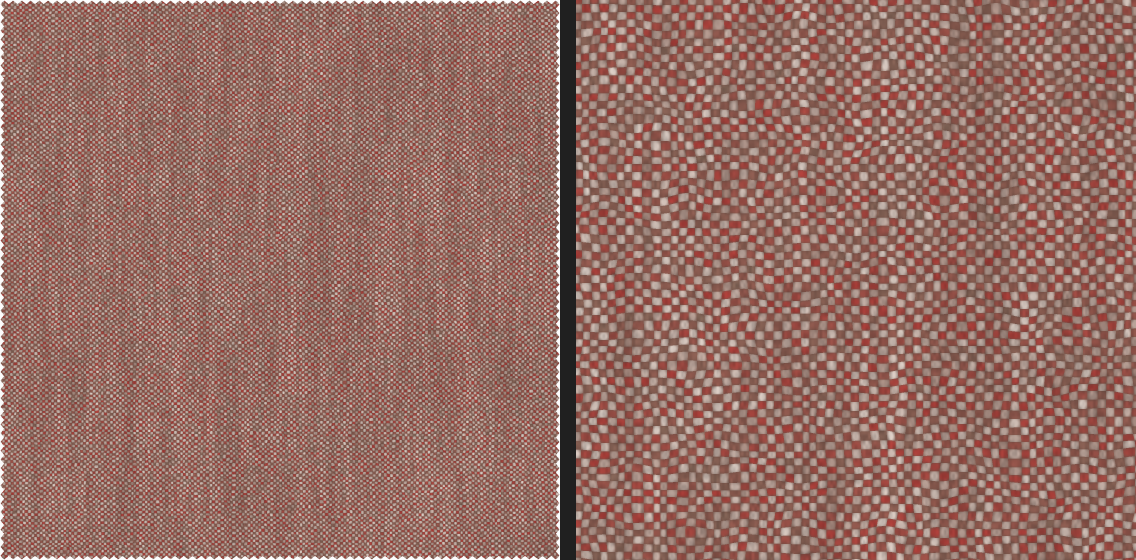
Left: the whole. Right: its middle third, enlarged.
A WebGL 2 fragment shader for this texture:

```glsl
#version 300 es
precision highp float;
// Woven melange fabric swatch in red, brown and beige with pinked edges.
uniform vec2 u_resolution;
out vec4 fragColor;

float hash(vec2 p) {
    vec3 q = fract(p.xyx * vec3(0.1031, 0.1030, 0.0973));
    q += dot(q, q.yzx + 33.33);
    return fract((q.x + q.y) * q.z);
}

float noise(vec2 p) {
    vec2 i = floor(p), f = fract(p);
    f = f * f * (3.0 - 2.0 * f);
    return mix(mix(hash(i), hash(i + vec2(1, 0)), f.x),
               mix(hash(i + vec2(0, 1)), hash(i + vec2(1, 1)), f.x), f.y);
}

// Plain weave: warp and weft threads take turns on top
vec3 weave(vec2 p) {
    vec2 grid = p * vec2(192.0, 212.0);
    grid += 0.7 * vec2(noise(p * vec2(90.0, 60.0)), noise(p * vec2(60.0, 90.0) + 7.0));
    vec2 cell = floor(grid), q = fract(grid) - 0.5;
    bool warpOnTop = mod(cell.x + cell.y, 2.0) < 0.5;
    float tint = hash(cell + 11.0);

    // Streaks follow the warp, weaker ones the weft
    float warpStreak = noise(vec2(cell.x * 0.9, p.y * 9.0 + 40.0));
    float weftStreak = noise(vec2(p.x * 12.0 + 90.0, cell.y * 0.8));

    vec3 beige = vec3(0.77, 0.72, 0.69);
    vec3 rose = vec3(0.59, 0.48, 0.44);
    vec3 red = vec3(0.62, 0.23, 0.21);
    vec3 brown = vec3(0.48, 0.37, 0.32);
    vec3 gap = vec3(0.44, 0.32, 0.28);

    vec3 thread = warpOnTop
        ? mix(rose, beige, clamp(0.65 * tint + 0.5 * warpStreak - 0.03, 0.0, 1.0))
        : mix(brown, red, clamp(0.95 * tint + 0.3 * weftStreak - 0.06, 0.0, 1.0));

    // Oval float of the top thread, uneven in size, dark where it dips under
    vec2 stretch = warpOnTop ? vec2(1.15, 0.8) : vec2(0.85, 1.1);
    float size = 0.68 + 0.14 * hash(cell + 57.0);
    float body = 1.0 - smoothstep(0.22, size, length(q * stretch));
    vec3 color = mix(gap, thread, 0.25 + 0.75 * body);

    // Fibre grain and broad, soft mottling
    float grain = noise(p * vec2(620.0, 300.0)) - 0.5;
    float mottle = noise(p * vec2(9.0, 6.0)) + noise(p * vec2(34.0, 9.0) + 20.0) - 1.0;
    return color * (1.02 + 0.2 * grain + 0.04 * mottle + 0.06 * (warpStreak - 0.5));
}

// 1 inside the zigzag-cut outline with 64 teeth on each side, 0 outside
float pinkedShape(vec2 p) {
    vec2 edge = min(p, 1.0 - p);
    vec2 tooth = 0.001 + 0.0125 * abs(fract(p.yx * 64.0) - 0.5);
    vec2 inside = step(tooth, edge);
    return inside.x * inside.y;
}

void main() {
    // Average a 3 by 3 grid of samples to smooth threads and teeth
    vec3 sum = vec3(0.0);
    for (int i = 0; i < 9; i++) {
        vec2 offset = (vec2(i % 3, i / 3) - 1.0) / 3.0;
        vec2 p = (gl_FragCoord.xy + offset) / u_resolution;
        sum += mix(vec3(0.99), weave(p), pinkedShape(p));
    }
    fragColor = vec4(sum / 9.0, 1.0);
}
```
